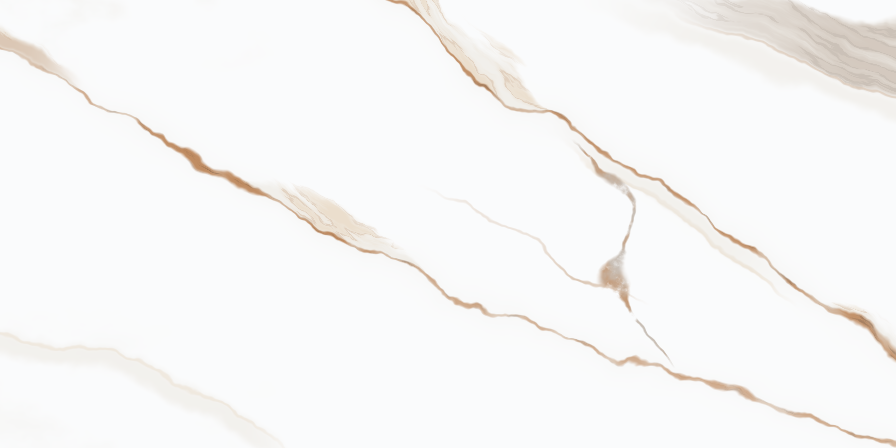
Reproduce this texture procedurally as a WebGL 2 fragment shader.

```glsl
#version 300 es
precision highp float;
// White polished marble with slanting caramel veins and a grey corner band.
// Veins are curves bent by gradient noise; each has a dark core with a
// translucent, streaked sheet that spreads from its upper side.
uniform vec2 u_resolution;
out vec4 fragColor;

const vec3 CREAM = vec3(0.94, 0.93, 0.91);
const vec3 BEIGE = vec3(0.91, 0.85, 0.77);
const vec3 GREY = vec3(0.83, 0.79, 0.75);
const vec3 TAN = vec3(0.83, 0.73, 0.64);
const vec3 BROWN = vec3(0.74, 0.53, 0.36);

vec2 gradient(vec2 cell) {
  vec2 h = vec2(dot(cell, vec2(127.1, 311.7)), dot(cell, vec2(269.5, 183.3)));
  return fract(sin(h) * 43758.5) * 2.0 - 1.0;
}

float noise(vec2 p) {
  vec2 i = floor(p), f = fract(p), u = f * f * f * (f * (f * 6.0 - 15.0) + 10.0);
  vec2 e = vec2(0.0, 1.0);
  return mix(mix(dot(gradient(i), f), dot(gradient(i + e.yx), f - e.yx), u.x),
             mix(dot(gradient(i + e), f - e), dot(gradient(i + 1.0), f - 1.0), u.x), u.y);
}

float fbm(vec2 p) {
  float sum = 0.0, amp = 0.5;
  for (int i = 0; i < 5; i++) {
    sum += amp * noise(p);
    p = mat2(1.6, 1.2, -1.2, 1.6) * p + 7.3;
    amp *= 0.5;
  }
  return sum;
}

// Soft window that is one between a and b
float span(float x, float a, float b, float soft) {
  return smoothstep(a - soft, a + soft, x) * (1.0 - smoothstep(b - soft, b + soft, x));
}

float stroke(float d, float halfWidth) {
  float px = 1.0 / u_resolution.y;
  return 1.0 - smoothstep(halfWidth * 0.4 - px * 0.3, halfWidth + px * 0.7, abs(d));
}

// d: distance to the curve, s: position along it
vec3 vein(vec3 col, float d, float s, float sheet, float core, float ink) {
  float streak = fbm(vec2(s * 6.0, d * 26.0 + s * 3.0));
  float reach = max(sheet * (1.0 + 1.6 * streak), 0.003);
  float body = smoothstep(-0.003, 0.004, d) * (1.0 - smoothstep(0.45, 1.0, d / reach));
  col = mix(col, CREAM, 0.4 * exp(-abs(d) * 50.0) * ink);
  col = mix(col, mix(CREAM, BEIGE, smoothstep(-0.12, 0.22, streak)), body * 0.85);
  col = mix(col, TAN, body * 0.5 * (1.0 - smoothstep(0.0, 0.04, abs(streak - 0.06))));
  // Core swells, thins and changes depth along its length
  float swell = noise(vec2(s * 13.0, 4.0));
  vec3 pigment = mix(TAN, BROWN, smoothstep(-0.3, 0.2, swell + streak));
  pigment *= 1.0 - 0.18 * smoothstep(0.0, 0.25, fbm(vec2(s * 18.0, d * 110.0)));
  return mix(col, pigment, stroke(d, core * (1.0 + 1.2 * swell)) * ink);
}

void main() {
  vec2 p = gl_FragCoord.xy / u_resolution.y;
  p.x *= 2.0 * u_resolution.y / u_resolution.x;
  vec2 q = p + 0.085 * vec2(fbm(p * 5.0), fbm(p * 5.0 + 31.0));
  float x = q.x, y = q.y;

  // White ground with faint clouds at the left corners
  vec3 col = vec3(0.982, 0.985, 0.988);
  float cloud = smoothstep(-0.05, 0.3, fbm(p * vec2(4.0, 6.0) + 12.0));
  float corner = span(x, -0.2, 0.6, 0.12) * smoothstep(0.82, 0.96, y);
  corner += 0.5 * (1.0 - smoothstep(0.1, 0.7, x)) * (1.0 - smoothstep(0.05, 0.4, y));
  col = mix(col, CREAM, cloud * corner * 0.8);

  // Ghost vein at the lower left
  float ghost = (y - 0.25 + 0.62 * x * x) * 0.87;
  float ghostFade = span(x, -0.1, 0.62, 0.08);
  col = mix(col, CREAM, ghostFade * 0.75 * span(ghost, -0.035, 0.004, 0.014));
  col = mix(col, BEIGE, ghostFade * 0.4 * stroke(ghost, 0.004));

  // Grey wedge at the upper right, layered along its lower edge
  float low = (y - 1.0 + 0.383 * (x - 1.4)) * 0.93;
  float top = 1.0 - 0.11 * (x - 1.65) - y;
  float layers = fbm(vec2(x * 4.0 + y * 2.0, low * 24.0));
  float wedge = smoothstep(-0.005, 0.02, low) * smoothstep(-0.008, 0.012, top);
  wedge *= smoothstep(1.32, 1.85, x + layers * 0.5);
  col = mix(col, mix(GREY, CREAM, smoothstep(-0.12, 0.28, layers)), wedge);
  col = mix(col, GREY * 0.93, wedge * 0.6 * stroke(layers + 0.08, 0.04));
  col = mix(col, TAN, 0.6 * smoothstep(1.45, 1.75, x) * stroke(low - 0.006, 0.004));
  col = mix(col, CREAM, 0.7 * smoothstep(1.25, 1.6, x) * span(low, -0.045, 0.0, 0.015));

  // Long vein from the left edge to the lower right
  float a = (y - 0.9 + 0.445 * x + 0.1 * sin(1.5708 * x)) * 0.89;
  float aSheet = 0.07 * (1.0 - smoothstep(0.02, 0.22, x)) + 0.085 * span(x, 0.6, 0.88, 0.1);
  float aCore = 0.0035 + 0.012 * span(x, 0.4, 0.57, 0.05) + 0.006 * span(x, 1.55, 1.78, 0.08);
  col = vein(col, a, x, aSheet, aCore, 0.65 + 0.3 * span(x, 0.32, 0.95, 0.08));
  col = mix(col, TAN, 0.75 * (1.0 - smoothstep(0.04, 0.2, x)) * span(a, 0.002, 0.03, 0.008));

  // Steep vein from the top edge to the right edge
  float b = (y - 1.0 + 0.71 * (x - 0.88) + 0.05 * span(x, 0.98, 1.2, 0.08)) * 0.81;
  float bSheet = 0.095 * span(x, 0.88, 1.18, 0.07) + 0.035 * smoothstep(1.75, 1.95, x);
  float bCore = 0.004 + 0.009 * smoothstep(1.76, 1.95, x);
  col = vein(col, b, x + 5.0, bSheet, bCore, 0.9);
  float twin = b + 0.032 + 0.02 * noise(vec2(x * 5.0, 9.0));
  col = mix(col, BEIGE, 0.75 * span(x, 1.32, 1.72, 0.07) * stroke(twin, 0.006));
  col = mix(col, CREAM, 0.7 * span(x, 1.3, 1.7, 0.1) * span(b, -0.035, -0.005, 0.008));

  // Crooked bridge between the two, with torn patches
  float t = (0.69 - y) / 0.51;
  float c = (x - 1.28 - 0.22 * t - 0.065 * sin(6.2832 * t)) * 0.85;
  float cCore = 0.004 + 0.011 * span(t, 0.1, 0.26, 0.06) + 0.021 * span(t, 0.54, 0.68, 0.06);
  float torn = smoothstep(-0.22, 0.02, fbm(p * 22.0));
  vec3 bridge = mix(GREY * 0.92, BROWN, smoothstep(-0.1, 0.35, fbm(p * 13.0 + 3.0)));
  col = mix(col, bridge, torn * 0.9 * span(t, 0.02, 0.98, 0.03) * stroke(c, cCore));

  // Pale hairline that runs into the bridge
  float hair = (y - 0.58 + 0.5 * (x - 0.95) + 0.12 * (x - 0.95) * (x - 0.95)) * 0.88;
  float hairFade = span(x, 1.0, 1.37, 0.07) * (0.35 + 0.5 * smoothstep(1.15, 1.35, x));
  col = mix(col, TAN, hairFade * stroke(hair, 0.0035));

  fragColor = vec4(col, 1.0);
}
```
